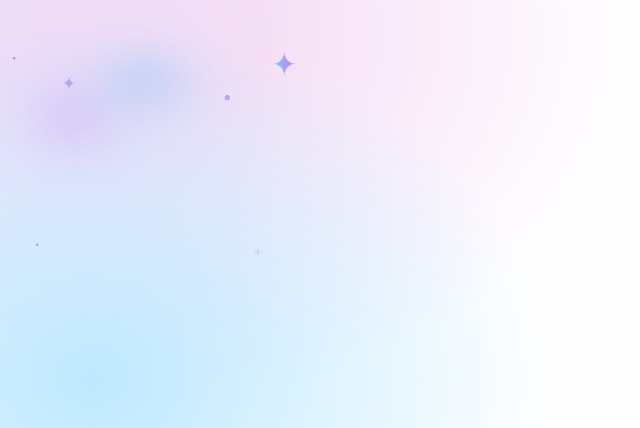
Write a Shadertoy shader that draws this background.

```glsl
const vec3 WHITE = vec3(0.998, 0.998, 1.0);
const vec3 LILAC = vec3(0.935, 0.865, 0.970);
const vec3 ROSE = vec3(0.960, 0.875, 0.960);
const vec3 SKY = vec3(0.745, 0.910, 1.0);
const vec3 VIOLET = vec3(0.850, 0.785, 0.970);
const vec3 PERIWINKLE = vec3(0.775, 0.825, 0.960);

// Elliptic distance: 1 on the rim of the given radii
float ellipse(vec2 p, vec2 center, vec2 radii) {
    return length((p - center) / radii);
}

// Linear falloff from the center to the rim
float wash(vec2 p, vec2 center, vec2 radii) {
    return max(1.0 - ellipse(p, center, radii), 0.0);
}

// Soft bell-shaped glow
float glow(vec2 p, vec2 center, vec2 spread) {
    float d = ellipse(p, center, spread);
    return exp(-0.5 * d * d);
}

// Four-pointed star bounded by concave circular arcs
float sparkleDistance(vec2 p, float size) {
    vec2 q = abs(p / vec2(0.92, 1.0));
    float arcs = size - length(size - q);
    return max(arcs, max(q.x, q.y) - size);
}

float coverage(float distance, float pixel) {
    return clamp(0.5 - distance / pixel, 0.0, 1.0);
}

vec3 background(vec2 p) {
    // Broad pastel washes
    vec3 blush = mix(LILAC, ROSE, smoothstep(0.0, 0.8, p.x));
    float blushAmount = min(1.35 * wash(p, vec2(0.293, 0.922), vec2(1.19, 0.88)), 1.0);
    vec3 color = mix(WHITE, blush, blushAmount);
    color = mix(color, SKY, wash(p, vec2(0.215, 0.111), vec2(1.074, 0.82)));

    // Two blurred spots
    color = mix(color, VIOLET, 0.70 * glow(p, vec2(0.170, 0.727), vec2(0.082, 0.072)));
    return mix(color, PERIWINKLE, 0.80 * glow(p, vec2(0.335, 0.808), vec2(0.085, 0.063)));
}

void mainImage(out vec4 fragColor, in vec2 fragCoord) {
    vec2 p = fragCoord / iResolution.y;
    float pixel = 1.0 / iResolution.y;
    vec3 color = background(p);

    // Center and size of each ornament
    vec3 sparkles[3] = vec3[3](
        vec3(0.664, 0.851, 0.0285), vec3(0.161, 0.806, 0.0160), vec3(0.602, 0.412, 0.0122));
    vec3 dots[3] = vec3[3](
        vec3(0.531, 0.772, 0.0063), vec3(0.033, 0.864, 0.0030), vec3(0.087, 0.428, 0.0030));

    // Tints from left to right across each sparkle
    vec3 leftTints[3] = vec3[3](
        vec3(0.50, 0.78, 0.98), vec3(0.65, 0.68, 0.95), vec3(0.81, 0.85, 0.98));
    vec3 rightTints[3] = vec3[3](
        vec3(0.73, 0.56, 0.95), vec3(0.71, 0.65, 0.95), vec3(0.85, 0.82, 0.98));
    vec3 dotTints[3] = vec3[3](
        vec3(0.72, 0.64, 0.96), vec3(0.68, 0.55, 0.92), vec3(0.61, 0.68, 0.88));

    for (int i = 0; i < 3; i++) {
        vec2 local = p - sparkles[i].xy;
        float size = sparkles[i].z;
        vec3 tint = mix(leftTints[i], rightTints[i], smoothstep(-0.8, 0.5, local.x / size));
        color = mix(color, tint, coverage(sparkleDistance(local, size), pixel));

        float dotDistance = length(p - dots[i].xy) - dots[i].z;
        color = mix(color, dotTints[i], coverage(dotDistance, pixel));
    }

    fragColor = vec4(color, 1.0);
}
```
